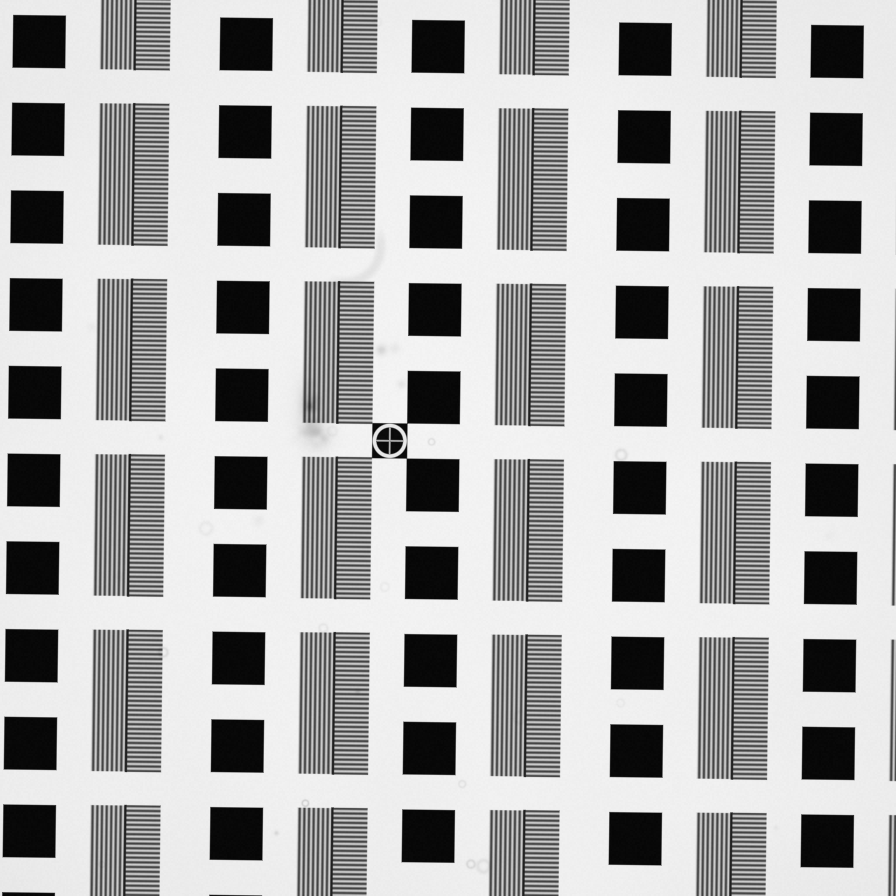
A WebGL 2 fragment shader for this pattern:

```glsl
#version 300 es
precision highp float;

uniform vec2 u_resolution;
out vec4 fragColor;

float hash(vec2 p) {
    vec3 q = fract(p.xyx * vec3(0.1031, 0.1030, 0.0973));
    q += dot(q, q.yzx + 33.33);
    return fract((q.x + q.y) * q.z);
}

float valueNoise(vec2 p) {
    vec2 cell = floor(p), f = fract(p);
    f = f * f * (3.0 - 2.0 * f);
    float low = mix(hash(cell), hash(cell + vec2(1, 0)), f.x);
    float high = mix(hash(cell + vec2(0, 1)), hash(cell + vec2(1, 1)), f.x);
    return mix(low, high, f.y);
}

float boxDistance(vec2 p, vec2 halfSize) {
    vec2 d = abs(p) - halfSize;
    return length(max(d, 0.0)) + min(max(d.x, d.y), 0.0);
}

float fill(float dist, float soft) {
    return 1.0 - smoothstep(-soft, soft, dist);
}

// Soft line profile, darkest at whole multiples of the pitch
float lineGrating(float x, float pixel) {
    float pitch = 8.0 / 30.0;
    float blur = 3.14159 * pixel / pitch;
    return 0.53 - 0.29 * exp(-blur * blur / 6.0) * cos(6.28318 * x / pitch);
}

// Faint specks and out-of-focus rings on the glass
float dust(vec2 uv) {
    float shade = 0.0;
    for (int i = 0; i < 34; i++) {
        float id = float(i);
        vec2 center = vec2(hash(vec2(id, 3.7)), hash(vec2(id, 19.1)));
        float size = mix(0.003, 0.009, hash(vec2(id, 41.3)));
        float strength = mix(0.02, 0.13, pow(hash(vec2(id, 67.9)), 2.0));
        float r = length(uv - center) / size;
        float ring = exp(-12.0 * (r - 0.8) * (r - 0.8));
        float disc = exp(-2.0 * r * r);
        shade += strength * mix(ring, disc, step(0.6, hash(vec2(id, 88.2))));
    }
    return shade;
}

// Stains beside the reticle and a curved smear above it
float smudges(vec2 uv) {
    float stain = 0.28 * exp(-length((uv - vec2(0.346, 0.548)) * vec2(150, 75)));
    stain += 0.16 * exp(-dot(uv - vec2(0.352, 0.516), uv - vec2(0.352, 0.516)) * 4500.0);
    stain *= 0.5 + valueNoise(uv * 110.0);
    vec2 s = uv - vec2(0.385, 0.725);
    float arc = abs(length(s) - 0.04);
    float lowerRight = smoothstep(0.01, -0.02, 0.0) + smoothstep(-0.01, 0.02, s.x - s.y - 0.02);
    return stain + 0.06 * fill(arc - 0.005, 0.004) * min(lowerRight, 1.0);
}

void main() {
    vec2 uv = gl_FragCoord.xy / u_resolution;
    float pixel = 51.06 / min(u_resolution.x, u_resolution.y);
    float soft = max(0.7 * pixel, 0.05);

    // Chart space: slightly tilted, centred on the reticle
    vec2 d = (uv - vec2(0.435, 0.508)) * 51.06;
    vec2 chart = vec2(d.x - 0.0125 * d.y, d.y + 0.0125 * d.x);

    // Uneven light
    vec2 fromCenter = uv - vec2(0.52, 0.5);
    float shade = 0.95 - 0.07 * dot(fromCenter, fromCenter);
    shade += 0.012 * (valueNoise(uv * 9.0) - 0.5);

    // Columns alternate between a wide and a narrow gap
    float column = mod(chart.x - 2.48 + 2.7, 22.74);
    column -= 11.80 * step(11.80, column);
    column -= 2.7;

    // Line gratings: upright on the left half, level on the right
    vec2 g = vec2(column - 5.46, mod(chart.y, 10.0) - 5.0);
    float upright = fill(boxDistance(g + vec2(1, 0), vec2(1.0, 4.03)), soft);
    float level = fill(boxDistance(g - vec2(1, 0), vec2(1.0, 4.06)), soft);
    shade = mix(shade, lineGrating(g.x, pixel), upright);
    shade = mix(shade, lineGrating(g.y + 4.0, pixel), level);
    float seam = fill(boxDistance(g, vec2(0.06, 4.06)), soft);
    shade = mix(shade, 0.12, seam);

    // Solid squares
    vec2 s = vec2(column, mod(chart.y, 5.0) - 2.5);
    shade = mix(shade, 0.03, fill(boxDistance(s, vec2(1.5)), soft));

    // Reticle: dark square, pale ring and thin cross
    float r = length(chart);
    shade = mix(shade, 0.04, fill(boxDistance(chart, vec2(1.0)), soft));
    float ring = fill(abs(r - 0.87) - 0.11, soft);
    float cross = fill(min(abs(chart.x), abs(chart.y)) - 0.05, soft) * fill(r - 0.87, soft);
    shade = mix(shade, 0.91, max(ring, 0.8 * cross));

    // Dirt and fine grain
    shade *= 1.0 - min(dust(uv) + smudges(uv), 0.6);
    shade += 0.012 * (hash(floor(uv * 512.0)) - 0.5);
    fragColor = vec4(vec3(clamp(shade, 0.0, 1.0)), 1.0);
}
```
